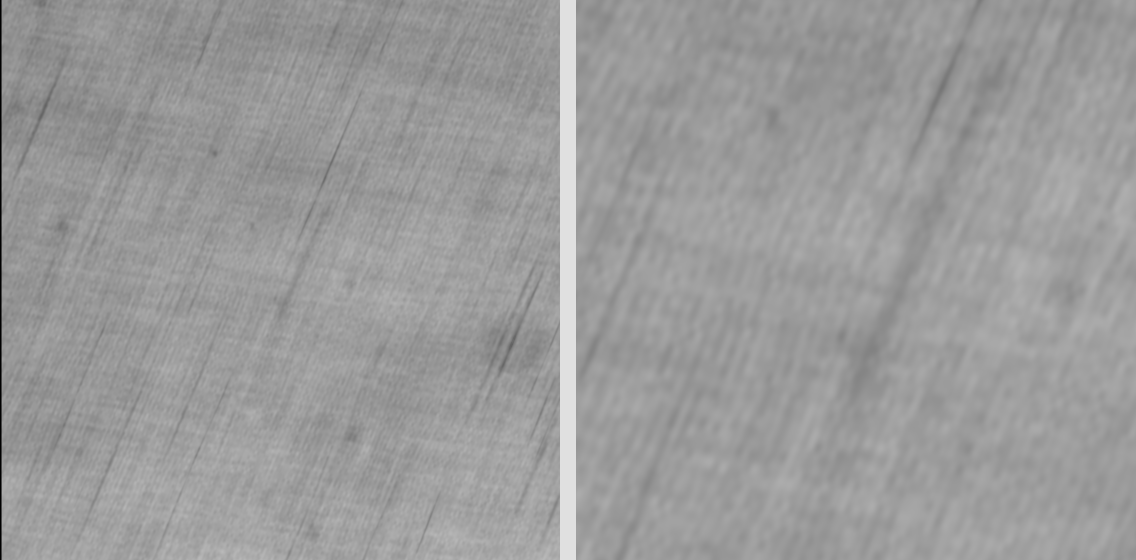
Left: the whole. Right: its middle third, enlarged.
Write a WebGL 2 fragment shader that draws this texture.

```glsl
#version 300 es
precision highp float;
// Grey woven cloth with slanted dark threads, soft stains and a dark left edge.

uniform vec2 u_resolution;
out vec4 fragColor;

const vec2 WARP_DIR = vec2(0.385, 0.923);
const vec2 WEFT_DIR = vec2(0.990, -0.140);
const int STREAKS = 64;
const int SPOTS = 18;

// Integer hash mapped to 0..1
float hash(vec2 cell) {
    uvec2 q = uvec2(ivec2(cell)) * uvec2(1597334673u, 3812015801u);
    uint h = q.x ^ q.y;
    h = (h ^ (h >> 16)) * 2246822519u;
    h = (h ^ (h >> 13)) * 3266489917u;
    return float((h ^ (h >> 16)) >> 8) / 16777216.0;
}

float noise(vec2 p) {
    vec2 cell = floor(p);
    vec2 f = fract(p);
    f = f * f * (3.0 - 2.0 * f);
    float low = mix(hash(cell), hash(cell + vec2(1, 0)), f.x);
    float high = mix(hash(cell + vec2(0, 1)), hash(cell + vec2(1, 1)), f.x);
    return mix(low, high, f.y);
}

// Noise centred on zero
float signedNoise(vec2 p) {
    return noise(p) - 0.5;
}

// Coordinates as (across, along) a direction
vec2 alignTo(vec2 p, vec2 dir) {
    return vec2(dot(p, vec2(dir.y, -dir.x)), dot(p, dir));
}

float bell(float d, float width) {
    float t = d / width;
    return exp(-t * t);
}

// Fine vertical ribs, crossing weft and grain
float weave(vec2 uv, vec2 warp, vec2 weft) {
    float wobble = 1.5 * noise(warp * vec2(12.0, 9.0));
    float ribs = cos(6.2832 * (warp.x * 112.0 + wobble));
    float shade = 0.009 * ribs * (0.4 + noise(uv * 7.0 + 31.0));
    shade += 0.050 * signedNoise(warp * vec2(125.0, 7.0));
    shade += 0.038 * signedNoise(weft * vec2(130.0, 20.0) + 57.0);
    shade += 0.030 * signedNoise(weft * vec2(32.0, 5.0) + 13.0);
    shade += 0.052 * signedNoise(warp * vec2(230.0, 150.0) + 91.0);
    return shade;
}

// Broken dark threads of varied length and depth
float streaks(vec2 warp) {
    float shade = 0.0;
    for (int i = 0; i < STREAKS; i++) {
        float id = float(i);
        vec2 start = vec2(hash(vec2(id, 1)), hash(vec2(id, 2)));
        vec2 centre = alignTo(start, WARP_DIR);
        float halfLength = mix(0.05, 0.24, hash(vec2(id, 3)));
        float width = mix(0.0020, 0.0042, hash(vec2(id, 4)));
        float depth = mix(0.025, 0.105, pow(hash(vec2(id, 5)), 2.0));
        float bend = 0.005 * signedNoise(vec2(warp.y * 7.0, id));
        float along = abs(warp.y - centre.y) / halfLength;
        float ends = 1.0 - smoothstep(0.55, 1.0, along);
        float breaks = 0.35 + 0.9 * noise(vec2(warp.y * 38.0, id + 80.0));
        shade += depth * ends * breaks * bell(warp.x - centre.x + bend, width);
    }
    return min(shade, 0.14);
}

// Small scattered smudges, a few of them pale
float spots(vec2 uv) {
    float shade = 0.0;
    for (int i = 0; i < SPOTS; i++) {
        float id = float(i);
        vec2 centre = vec2(hash(vec2(id, 11)), hash(vec2(id, 12)));
        float radius = mix(0.005, 0.013, hash(vec2(id, 13)));
        float depth = mix(0.03, 0.12, pow(hash(vec2(id, 14)), 2.0));
        float tint = i % 9 == 4 ? -0.8 : 1.0;
        vec2 d = alignTo(uv - centre, WARP_DIR) * vec2(1.0, 0.8);
        d += 0.006 * signedNoise(uv * 60.0 + id);
        shade += tint * depth * bell(length(d), radius);
    }
    return shade;
}

// One broad worn patch with a darker rim on its right
float stain(vec2 uv, vec2 centre) {
    vec2 d = alignTo(uv - centre, WARP_DIR);
    float edge = length(d * vec2(1.0, 0.85)) + 0.02 * signedNoise(uv * 25.0);
    float body = 1.0 - smoothstep(0.030, 0.068, edge);
    float rim = bell(d.x - 0.048, 0.007) * bell(d.y, 0.035);
    return 0.060 * body + 0.060 * rim;
}

void main() {
    vec2 uv = gl_FragCoord.xy / u_resolution;
    vec2 warp = alignTo(uv, WARP_DIR);
    vec2 weft = alignTo(uv, WEFT_DIR);

    // Uneven light, brighter towards the lower right
    float grey = 0.546 + 0.035 * uv.x + 0.078 * (1.0 - uv.y);
    grey += 0.055 * signedNoise(weft * vec2(9.0, 3.0) + 5.0);
    grey += 0.030 * signedNoise(uv * 13.0 + 23.0);

    grey += weave(uv, warp, weft);
    grey -= streaks(warp) + spots(uv) + stain(uv, vec2(0.918, 0.394));

    // Dark strip along the left border
    grey *= smoothstep(0.0015, 0.0040, uv.x);
    fragColor = vec4(vec3(grey), 1.0);
}
```
